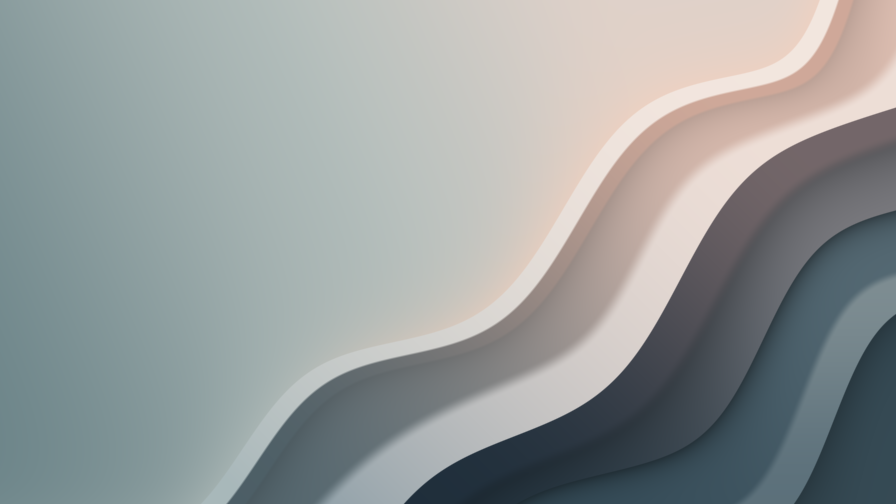
Give the GLSL for this background, as a Shadertoy shader.

```glsl
#define CLIMB_START 0.5
#define CLIMB_END 2.3
#define GLOW_WIDTH 0.075
#define GLOW_STRENGTH 0.55
#define RIM_OFFSET vec2(0.029, -0.025)
#define CREASE_OFFSET vec2(0.053, -0.043)
#define HOLLOW_OFFSET vec2(0.07, -0.045)
#define SOFT_FOLD 0.016
#define SHADOW_WIDTH 0.045

// Signed distance to a sloped line with three smooth rises; positive above.
float waveDistance(vec2 p, vec2 line, vec3 rise, vec3 center, vec3 width) {
    vec3 s = 1.0 / (1.0 + exp((center - p.x) / width));
    float height = line.x + line.y * p.x + dot(rise, s);
    float slope = line.y + dot(rise / width, s * (1.0 - s));
    return (p.y - height) / sqrt(1.0 + slope * slope);
}

float upperFold(vec2 p) {
    return waveDistance(p, vec2(-0.118, 0.1), vec3(0.36, 0.465, 0.6),
                        vec3(0.482, 1.118, 1.675), vec3(0.065, 0.073, 0.038));
}

float bandTop(vec2 p) {
    return waveDistance(p, vec2(-0.411, 0.35), vec3(0.3, 0.316, 0.4),
                        vec3(0.585, 1.27, 1.85), vec3(0.1, 0.05, 0.041));
}

float bandBottom(vec2 p) {
    return waveDistance(p, vec2(-0.472, 0.3), vec3(0.3, 0.426, 0.0),
                        vec3(0.722, 1.35, 1.9), vec3(0.065, 0.067, 0.05));
}

float lowerFold(vec2 p) {
    return waveDistance(p, vec2(-0.28, 0.2), vec3(0.1, 0.41, 0.0),
                        vec3(0.97, 1.515, 1.9), vec3(0.05, 0.054, 0.05));
}

// One isolated rise for the corner ribbon.
float cornerFold(vec2 p, float base, float center) {
    return waveDistance(p, vec2(base, 0.1), vec3(0.0, 0.46, 0.0),
                        vec3(1.0, center, 1.9), vec3(0.05, 0.047, 0.05));
}

// Covers everything below an edge with a tone.
void paintBelow(inout vec3 color, float d, float softness, vec3 tone) {
    color = mix(color, tone, smoothstep(softness, -softness, d));
}

// Darkening that fades with depth below an edge.
float shadow(float d, float strength, float width) {
    return 1.0 - strength * exp(min(d, 0.0) / width);
}

vec3 backdrop(vec2 p, float foldDistance) {
    vec3 teal = vec3(0.40, 0.50, 0.52);
    vec3 mist = vec3(0.71, 0.75, 0.74);
    vec3 cream = vec3(0.87, 0.82, 0.79);
    vec3 peach = vec3(0.97, 0.82, 0.74);
    float t = 0.55 * p.x + 0.25 * p.y;
    vec3 color = mix(teal, mist, smoothstep(-0.1, 0.65, t));
    color = mix(color, cream, smoothstep(0.5, 0.95, t));
    float glow = GLOW_STRENGTH * exp(-max(foldDistance, 0.0) / GLOW_WIDTH);
    return mix(color, mix(mist, peach, smoothstep(0.45, 1.05, p.x)), glow);
}

void mainImage(out vec4 fragColor, in vec2 fragCoord) {
    vec2 p = fragCoord / iResolution.y;
    float aa = 0.9 / iResolution.y;
    float climb = smoothstep(CLIMB_START, CLIMB_END, p.x + p.y);
    float early = sqrt(climb);
    float late = climb * climb;

    // Backdrop and bright upper rim
    float fold = upperFold(p);
    vec3 color = backdrop(p, fold);
    paintBelow(color, fold, aa, mix(vec3(0.66, 0.72, 0.73), vec3(0.95, 0.90, 0.87), early));

    // Side wall and the hollow under it
    float rim = upperFold(p - RIM_OFFSET) ;
    paintBelow(color, rim, aa * 1.5, mix(vec3(0.30, 0.37, 0.40), vec3(0.81, 0.66, 0.60), climb));
    float crease = upperFold(p - CREASE_OFFSET);
    vec3 hollow = mix(vec3(0.34, 0.41, 0.44), vec3(0.86, 0.74, 0.69), climb);
    paintBelow(color, crease, aa * 2.0, hollow * shadow(crease, 0.15, SHADOW_WIDTH));

    // Broad pale band with a soft upper fold
    vec3 band = mix(vec3(0.52, 0.60, 0.64), vec3(0.93, 0.87, 0.84), early);
    paintBelow(color, bandTop(p), SOFT_FOLD, band);

    // Dark wall easing into the deep hollow
    paintBelow(color, bandBottom(p), aa, mix(vec3(0.12, 0.18, 0.23), vec3(0.45, 0.40, 0.41), late));
    float deepCrease = bandBottom(p - HOLLOW_OFFSET);
    vec3 deep = mix(vec3(0.15, 0.22, 0.27), vec3(0.50, 0.50, 0.52), late);
    paintBelow(color, deepCrease, SOFT_FOLD, deep * shadow(deepCrease, 0.32, 0.08));

    // Lower sheet with a shaded lip
    float lip = lowerFold(p);
    vec3 sheet = mix(vec3(0.20, 0.29, 0.34), vec3(0.33, 0.41, 0.45), late);
    paintBelow(color, lip, aa, sheet * shadow(lip, 0.42, 0.025));

    // Corner ribbon and the dark sheet beneath
    float rise = smoothstep(0.0, 0.45, p.y);
    paintBelow(color, cornerFold(p, -0.175, 1.593), SOFT_FOLD * 0.6,
               mix(vec3(0.36, 0.44, 0.48), vec3(0.49, 0.55, 0.57), rise));
    float corner = cornerFold(p, -0.23, 1.654);
    paintBelow(color, corner, aa, vec3(0.21, 0.29, 0.33) * shadow(corner, 0.25, SHADOW_WIDTH));

    fragColor = vec4(color, 1.0);
}
```
